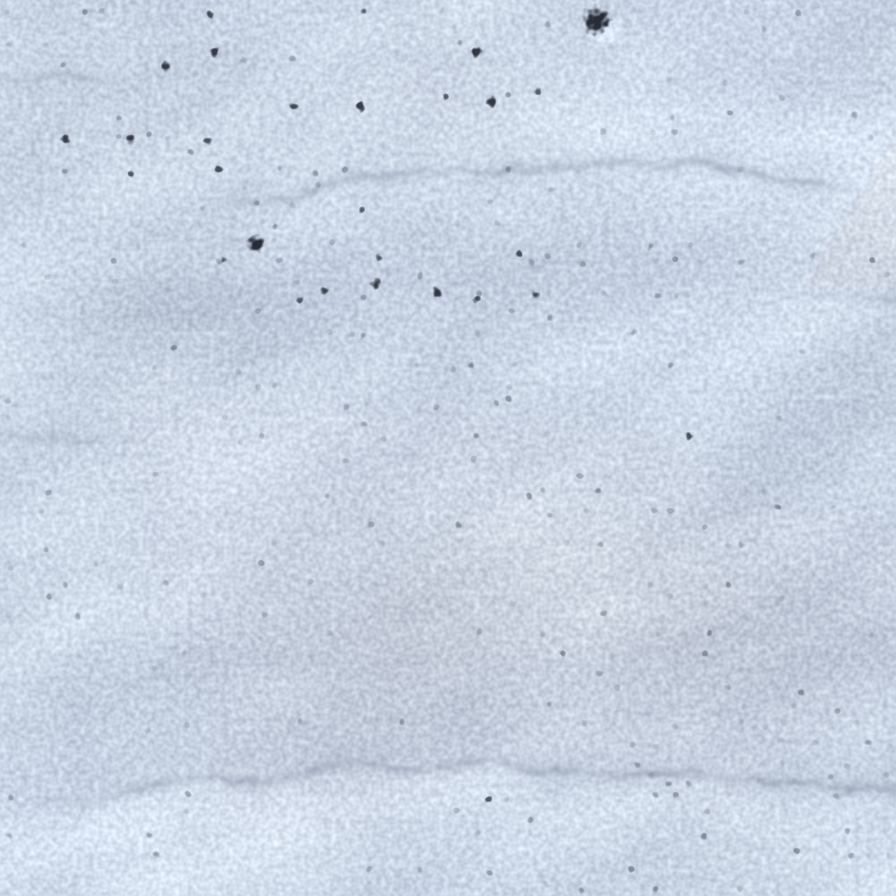
Write a three.js fragment shader that draws this texture.

```glsl
#define MID_COLOR vec3(0.781, 0.826, 0.892)
#define WARM_SHIFT vec3(0.008, -0.005, -0.018)
#define CREASE_COLOR vec3(0.58, 0.62, 0.70)
#define SPECK_COLOR vec3(0.11, 0.13, 0.17)
#define GRAIN_SCALE 125.0
#define GRAIN_AMOUNT 0.086
#define FOLD_AMOUNT 0.064
#define CREASE_WIDTH 0.0055
#define SPECK_CELLS 23.0
#define SPECK_RADIUS 0.0048
#define FLECK_CELLS 50.0
#define FLECK_RADIUS 0.0034

varying vec2 vUv;

vec2 hash2(vec2 p) {
  vec3 q = fract(vec3(p.xyx) * vec3(0.1031, 0.1030, 0.0973));
  q += dot(q, q.yzx + 33.33);
  return fract((q.xx + q.yz) * q.zy);
}

float corner(vec2 cell, vec2 offset) {
  float angle = 6.2832 * hash2(cell + 71.0).x;
  return dot(vec2(cos(angle), sin(angle)), offset);
}

float gradientNoise(vec2 p) {
  vec2 i = floor(p);
  vec2 f = p - i;
  vec2 u = f * f * f * (f * (f * 6.0 - 15.0) + 10.0);
  vec2 e = vec2(1.0, 0.0);
  float low = mix(corner(i, f), corner(i + e.xy, f - e.xy), u.x);
  float high = mix(corner(i + e.yx, f - e.yx), corner(i + e.xx, f - e.xx), u.x);
  return mix(low, high, u.y);
}

float bump(vec2 p, vec2 center, vec2 size) {
  vec2 d = (p - center) / size;
  return exp(-dot(d, d));
}

// Signed height above an arched, wavering crease line
float creaseHeight(vec2 p, float height, float arch, float slope) {
  float x = p.x - 0.55;
  float waver = 0.020 * gradientNoise(vec2(p.x * 6.0, height * 37.0))
              + 0.010 * gradientNoise(vec2(p.x * 17.0, height * 53.0))
              + 0.004 * gradientNoise(p * vec2(60.0, 40.0));
  return p.y - height - slope * x + arch * x * x - waver;
}

// Broken dark line with a one-sided shadow, fading out at both ends
float crease(float d, float x, float start, float end) {
  float ends = smoothstep(start, start + 0.14, x) * (1.0 - smoothstep(end - 0.14, end, x));
  float line = exp(-d * d / (CREASE_WIDTH * CREASE_WIDTH));
  float shadow = exp(-abs(d) / (d > 0.0 ? 0.022 : 0.009));
  float strength = 0.7 + 0.9 * gradientNoise(vec2(x * 13.0, start * 10.0 + 3.0));
  float breaks = 0.8 + 0.9 * gradientNoise(vec2(x * 70.0, d * 110.0 + start));
  return ends * strength * (0.48 * line * breaks + 0.20 * shadow);
}

// Round, ragged spot with a blurred edge
float spot(vec2 p, vec2 center, float radius) {
  float ragged = 0.75 * radius * gradientNoise(p * 150.0);
  return 1.0 - smoothstep(radius * 0.4, radius * 1.35, length(p - center) + ragged);
}

// Clustered chances of dark specks and of faint flecks
float speckChance(vec2 p) {
  return 0.018 + 0.24 * bump(p, vec2(0.25, 0.94), vec2(0.22, 0.11))
       + 0.42 * bump(p, vec2(0.49, 0.71), vec2(0.14, 0.09))
       + 0.22 * bump(p, vec2(0.40, 0.08), vec2(0.20, 0.05));
}

float fleckChance(vec2 p) {
  return 0.09 + 0.35 * bump(p, vec2(0.85, 0.15), vec2(0.22, 0.05))
       + 0.10 * bump(p, vec2(0.50, 0.60), vec2(0.22, 0.20));
}

float scatteredSpecks(vec2 p) {
  vec2 cell = floor(p * SPECK_CELLS);
  vec2 pick = hash2(cell + 11.0);
  vec2 center = (cell + 0.2 + 0.6 * hash2(cell + 5.0)) / SPECK_CELLS;
  float present = step(pick.x, speckChance((cell + 0.5) / SPECK_CELLS));
  return present * spot(p, center, SPECK_RADIUS * (0.7 + 0.6 * pick.y * pick.y)) * (0.65 + 0.35 * pick.y);
}

float scatteredFlecks(vec2 p) {
  vec2 cell = floor(p * FLECK_CELLS);
  vec2 pick = hash2(cell + 137.0);
  vec2 center = (cell + 0.25 + 0.5 * hash2(cell + 83.0)) / FLECK_CELLS;
  float present = step(pick.x, fleckChance((cell + 0.5) / FLECK_CELLS));
  return present * spot(p, center, FLECK_RADIUS) * mix(0.08, 0.42, pick.y * pick.y);
}

void main() {
  vec2 p = vUv;

  // Broad soft folds and small wrinkles, partly rising to the right
  vec2 slanted = vec2(p.x * 0.92 + p.y * 0.39, p.y * 0.92 - p.x * 0.39);
  float folds = gradientNoise(p * vec2(2.2, 5.0) + 4.3) + 0.8 * gradientNoise(slanted * vec2(3.5, 9.0) + 17.0)
    + 0.5 * gradientNoise(slanted * vec2(8.0, 19.0) + 31.0) + 0.3 * gradientNoise(p * vec2(20.0, 36.0));
  float facet = smoothstep(-0.008, 0.008, p.x - 0.91 - 0.6 * (p.y - 0.70)) * smoothstep(0.675, 0.685, p.y);

  // Fine grain
  float grain = gradientNoise(p * GRAIN_SCALE) + gradientNoise(p * GRAIN_SCALE * 1.6 + 9.0);

  // Creases and the light catching beside them
  float upper = creaseHeight(p, 0.812, 0.30, 0.07);
  float lower = creaseHeight(p, 0.145, 0.13, 0.01);
  float creases = crease(upper, p.x, 0.20, 1.02) + crease(lower, p.x, 0.02, 1.20)
    + 0.5 * crease(creaseHeight(p, 0.50, 0.0, -0.02), p.x, -0.15, 0.22)
    + 0.8 * crease(creaseHeight(p, 0.68, 0.0, -0.03), p.x, 0.84, 1.20)
    + 0.5 * crease(creaseHeight(p, 0.925, 0.0, 0.03), p.x, -0.15, 0.25);
  float glow = 0.025 * exp(-pow((lower + 0.035) / 0.03, 2.0)) + 0.015 * exp(-pow((upper - 0.05) / 0.04, 2.0));

  // Cloth tone, greyer toward the lower middle
  float warm = facet + bump(p, vec2(0.55, 0.32), vec2(0.45, 0.20)) + 0.5 * gradientNoise(p * vec2(3.0, 4.0) + 51.0);
  float tone = 0.012 + FOLD_AMOUNT * folds + GRAIN_AMOUNT * grain + glow - 0.014 * warm;
  vec3 color = MID_COLOR + tone * vec3(1.03, 1.03, 0.92) + WARM_SHIFT * warm;
  color = mix(color, CREASE_COLOR, clamp(creases, 0.0, 0.85));

  // Specks, flecks and two larger pits, one with a pale rim
  color += 0.09 * spot(p, vec2(0.674, 0.968), 0.017);
  float pits = max(spot(p, vec2(0.666, 0.977), 0.0135), spot(p * vec2(0.8, 1.0), vec2(0.229, 0.728), 0.0075));
  float dark = max(max(scatteredSpecks(p), scatteredFlecks(p)), pits);
  gl_FragColor = vec4(clamp(mix(color, SPECK_COLOR, 0.94 * dark), 0.0, 1.0), 1.0);
}
```
